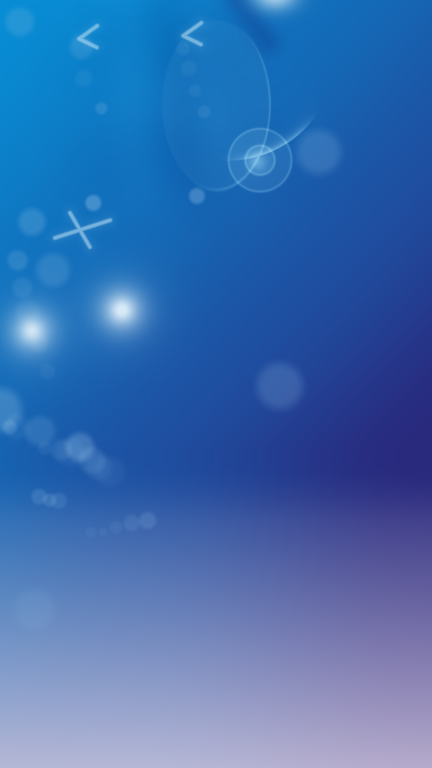
Reproduce this background procedurally as a WebGL 2 fragment shader.

```glsl
#version 300 es
precision highp float;
// Blue diagonal gradient sinking into a pale lilac haze, with soft bokeh,
// two bright glows, a ringed lens with a crescent, and a few brushed strokes.
// Lengths are in canvas widths, measured from the lower left corner.

#define HAZE_TOP 0.70
#define HAZE_COLOR vec3(0.71, 0.72, 0.84)
#define BOKEH_COLOR vec3(0.58, 0.76, 0.90)
#define GLOW_COLOR vec3(0.88, 0.94, 0.98)
#define SHADE_COLOR vec3(0.06, 0.30, 0.62)
#define STROKE_WIDTH 0.0045
#define TRAIL_ALPHA 0.17
#define WISP_STRENGTH 0.16

uniform vec2 u_resolution;
out vec4 fragColor;

vec2 hash2(vec2 p) {
    p = vec2(dot(p, vec2(127.1, 311.7)), dot(p, vec2(269.5, 183.3)));
    return fract(sin(p) * 43758.5) * 2.0 - 1.0;
}

float gradientNoise(vec2 p) {
    vec2 i = floor(p), f = fract(p);
    vec2 u = f * f * (3.0 - 2.0 * f);
    vec2 e = vec2(0.0, 1.0);
    float low = mix(dot(hash2(i), f), dot(hash2(i + e.yx), f - e.yx), u.x);
    float high = mix(dot(hash2(i + e), f - e), dot(hash2(i + 1.0), f - 1.0), u.x);
    return mix(low, high, u.y);
}

float gaussian(float d, float width) {
    return exp(-d * d / (width * width));
}

float softDisc(vec2 p, vec2 center, float radius) {
    return 1.0 - smoothstep(0.6 * radius, 1.2 * radius, length(p - center));
}

float segment(vec2 p, vec2 a, vec2 b) {
    vec2 pa = p - a, ba = b - a;
    return length(pa - ba * clamp(dot(pa, ba) / dot(ba, ba), 0.0, 1.0));
}

float stroke(vec2 p, vec2 a, vec2 b) {
    float d = segment(p, a, b);
    return 0.5 * (1.0 - smoothstep(0.3, 1.7, d / STROKE_WIDTH)) + 0.08 * gaussian(d, 0.015);
}

float chevron(vec2 p, vec2 tip) {
    return max(stroke(p, tip, tip + vec2(0.042, 0.030)),
               stroke(p, tip, tip + vec2(0.041, -0.020)));
}

// Discs of varied size scattered along a line
float trail(vec2 p, vec2 a, vec2 b, float count, float size) {
    float sum = 0.0;
    for (float i = 0.0; i < count; i++) {
        vec2 jitter = hash2(a * 37.0 + i);
        vec2 center = mix(a, b, i / (count - 1.0)) + 0.4 * size * jitter;
        float radius = size * (0.7 + 0.35 * jitter.y);
        sum += softDisc(p, center, radius) * (0.8 + 0.4 * jitter.x);
    }
    return sum * TRAIL_ALPHA;
}

vec3 background(vec2 p) {
    float depth = max(1.778 - p.y, 0.0) / 1.04;
    float t = 0.5 * p.x + 0.5 * min(depth, 1.0);
    vec3 col = mix(vec3(0.03, 0.55, 0.83), vec3(0.07, 0.43, 0.73), smoothstep(0.0, 0.42, t));
    col = mix(col, vec3(0.12, 0.31, 0.63), smoothstep(0.35, 0.72, t));
    col = mix(col, vec3(0.16, 0.16, 0.49), smoothstep(0.65, 1.0, t));
    float rise = max(HAZE_TOP - p.y, 0.0) / HAZE_TOP;
    vec3 haze = HAZE_COLOR + vec3(0.0, -0.05, -0.04) * smoothstep(0.3, 1.0, p.x);
    return mix(col, haze, rise * smoothstep(-0.08, 0.2, rise));
}

float bokeh(vec2 p) {
    // Lone discs
    float a = 0.22 * softDisc(p, vec2(0.738, 1.426), 0.056);
    a += 0.22 * softDisc(p, vec2(0.648, 0.884), 0.058);
    a += 0.24 * softDisc(p, vec2(0.074, 1.264), 0.034);
    a += 0.38 * softDisc(p, vec2(0.216, 1.308), 0.020);
    a += 0.34 * softDisc(p, vec2(0.456, 1.324), 0.020);
    a += 0.20 * softDisc(p, vec2(0.046, 1.727), 0.036);
    a += 0.20 * softDisc(p, vec2(0.123, 1.153), 0.042);
    a += 0.30 * softDisc(p, vec2(0.000, 0.829), 0.055);
    a += 0.30 * softDisc(p, vec2(0.185, 0.743), 0.036);
    a += 0.12 * softDisc(p, vec2(0.080, 0.366), 0.050);
    // Drifting clusters
    a += trail(p, vec2(0.02, 0.80), vec2(0.27, 0.675), 9.0, 0.040);
    a += trail(p, vec2(0.085, 0.622), vec2(0.135, 0.612), 3.0, 0.020);
    a += trail(p, vec2(0.22, 0.552), vec2(0.335, 0.570), 5.0, 0.027);
    a += trail(p, vec2(0.18, 1.66), vec2(0.225, 1.535), 3.0, 0.032);
    a += trail(p, vec2(0.43, 1.67), vec2(0.475, 1.525), 4.0, 0.030);
    a += trail(p, vec2(0.03, 1.17), vec2(0.12, 0.92), 5.0, 0.030);
    return min(a, 0.7);
}

// Oval bubble, concentric rings and tapering crescent
float lens(vec2 p) {
    vec2 q = (p - vec2(0.50, 1.535)) / vec2(0.125, 0.197);
    float oval = length(q);
    float a = 0.07 * (1.0 - smoothstep(0.97, 1.02, oval));
    float rim = smoothstep(-0.2, 1.0, q.x - 0.5 * q.y);
    a += 0.28 * gaussian(oval - 1.0, 0.02) * rim;
    float r = length(p - vec2(0.602, 1.407));
    a += 0.12 * (1.0 - smoothstep(0.071, 0.076, r)) + 0.25 * gaussian(r - 0.073, 0.003);
    a += 0.12 * (1.0 - smoothstep(0.030, 0.036, r)) + 0.30 * gaussian(r - 0.034, 0.003);
    a += 0.40 * gaussian(length(p - vec2(0.597, 1.402)), 0.020);
    float inward = 0.25 - length(p - vec2(0.528, 1.657));
    float taper = smoothstep(0.50, 0.62, p.x) * smoothstep(0.74, 0.68, p.x);
    float arc = smoothstep(-0.003, 0.001, inward) * exp(-max(inward, 0.0) / 0.008);
    return a + 0.6 * arc * taper * step(p.y, 1.60);
}

float glow(vec2 p, vec2 center) {
    float d = length(p - center);
    return 0.58 * gaussian(d, 0.052) + 0.30 * gaussian(d, 0.026) + 0.12 * gaussian(d, 0.10);
}

void main() {
    vec2 p = gl_FragCoord.xy / u_resolution.x;
    vec3 col = background(p);

    // Smoky wisps and the dark streak near the top
    float wisp = gradientNoise(vec2(p.x * 7.0 + p.y, p.y * 4.0));
    float region = smoothstep(1.2, 1.5, p.y) * gaussian(p.x - 0.38, 0.22);
    col += WISP_STRENGTH * wisp * region * vec3(0.3, 0.7, 0.6);
    float streak = segment(p, vec2(0.55, 1.778), vec2(0.62, 1.68));
    col = mix(col, SHADE_COLOR, 0.55 * gaussian(streak, 0.03));

    col = mix(col, BOKEH_COLOR, bokeh(p));
    col = mix(col, vec3(0.55, 0.80, 0.93), min(lens(p), 0.85));

    // Bright glows
    float light = glow(p, vec2(0.282, 1.060)) + 0.92 * glow(p, vec2(0.074, 1.012));
    light += 0.75 * gaussian(length((p - vec2(0.637, 1.79)) * vec2(0.7, 1.0)), 0.035);
    col = mix(col, GLOW_COLOR, min(light, 0.95));

    // Brushed chevrons and cross
    float marks = max(chevron(p, vec2(0.183, 1.688)), chevron(p, vec2(0.424, 1.695)));
    marks = max(marks, stroke(p, vec2(0.127, 1.227), vec2(0.255, 1.268)));
    marks = max(marks, stroke(p, vec2(0.162, 1.285), vec2(0.208, 1.206)));
    col = mix(col, vec3(0.75, 0.89, 0.96), marks);

    fragColor = vec4(col, 1.0);
}
```
